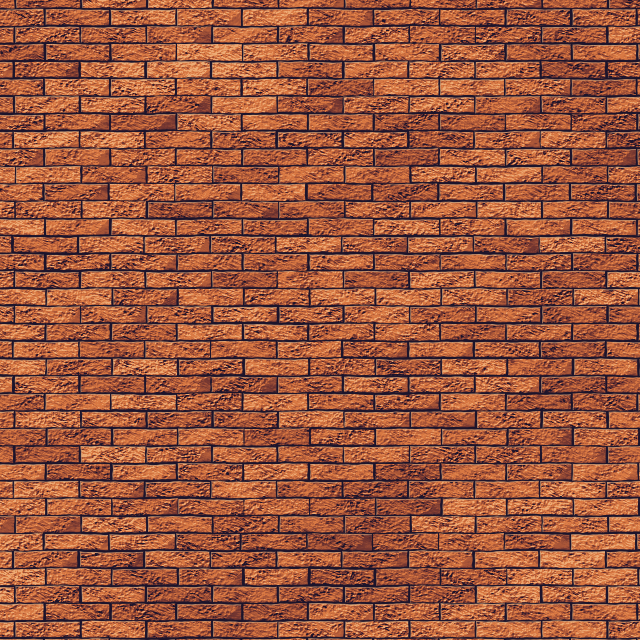
Give the GLSL for this texture, as a WebGL 2 fragment shader.

```glsl
#version 300 es
precision highp float;

uniform vec2 u_resolution;
out vec4 outColor;

const vec2 BRICKS = vec2(9.72, 36.6);      // repeats across and down
const vec2 ORIGIN = vec2(0.0, 0.4948);     // height of one bed joint
const vec2 ROW_SHIFT = vec2(0.21, 0.68);   // head joint phase, even and odd rows
const vec2 JOINT_HALF = vec2(0.00150, 0.00138);
const float LIP_WIDTH = 0.0010;            // sunlit mortar beside the joint
const vec2 GRAIN = vec2(135.0, 190.0);
const vec2 LIGHT_STEP = vec2(-0.0011, 0.0018);
const float RELIEF_GAIN = 1.75;
const float PIT_DEPTH = 0.42;
const float BASE_TONE = 0.52;

const vec3 SHADOW = vec3(0.11, 0.08, 0.17);
const vec3 UMBER = vec3(0.45, 0.21, 0.19);
const vec3 CLAY = vec3(0.67, 0.34, 0.22);
const vec3 ORANGE = vec3(0.85, 0.47, 0.26);
const vec3 SAND = vec3(0.93, 0.67, 0.46);
const vec3 MORTAR = vec3(0.72, 0.56, 0.44);

float hash(vec2 p) {
    vec3 q = fract(p.xyx * vec3(0.1031, 0.1030, 0.0973));
    q += dot(q, q.yzx + 33.33);
    return fract((q.x + q.y) * q.z);
}

vec2 hash2(vec2 p) {
    return vec2(hash(p), hash(p + 71.7));
}

// Distance to the nearest scattered point
float cellular(vec2 p) {
    vec2 cell = floor(p), f = p - cell;
    float nearest = 4.0;
    for (int y = -1; y <= 1; y++) {
        for (int x = -1; x <= 1; x++) {
            vec2 o = vec2(x, y);
            vec2 d = o + hash2(cell + o + 300.0) - f;
            nearest = min(nearest, dot(d, d));
        }
    }
    return sqrt(nearest);
}

// Layered sines in the range -1 to 1
float waves(vec2 p) {
    return 0.5 * sin(p.x + 1.7 * sin(p.y * 0.8))
         + 0.3 * sin(p.y * 1.9 - p.x * 1.3)
         + 0.2 * sin(p.x * 3.1 + p.y * 2.3);
}

// Grain coordinates, sheared and gently warped
vec2 grainSpace(vec2 p) {
    vec2 q = p * GRAIN;
    return q + vec2(0.25 * q.y, 0.0) + 0.35 * sin(q.yx * 0.9 + 2.0 * sin(q * 0.31));
}

// Height of the crumbled clay face
float relief(vec2 p) {
    vec2 q = grainSpace(p);
    return 0.65 * cellular(q) + 0.35 * cellular(q * 1.9 + 17.0);
}

vec3 clayRamp(float tone) {
    vec3 c = mix(SHADOW, UMBER, smoothstep(-0.35, 0.10, tone));
    c = mix(c, CLAY, smoothstep(0.10, 0.40, tone));
    c = mix(c, ORANGE, smoothstep(0.40, 0.68, tone));
    return mix(c, SAND, smoothstep(0.70, 1.0, tone));
}

void main() {
    vec2 p = gl_FragCoord.xy / u_resolution.y;
    float px = 1.0 / u_resolution.y;

    // Running bond with uneven courses
    vec2 grid = (p - ORIGIN) * BRICKS;
    grid.y += 0.035 * waves(p * vec2(34.0, 11.0));
    float row = floor(grid.y);
    grid.x -= mod(row, 2.0) < 0.5 ? ROW_SHIFT.x : ROW_SHIFT.y;
    grid.x += 0.05 * (hash(vec2(row, 9.0) + 50.0) - 0.5);
    vec2 id = vec2(floor(grid.x), row) + 60.0;
    vec2 local = fract(grid);
    vec2 variation = hash2(id);

    // Distances from the four sides, with softly chipped edges
    float chip = 0.0005 * waves(p * vec2(190.0, 210.0) + id);
    vec2 low = local / BRICKS + chip;
    vec2 high = (1.0 - local) / BRICKS + chip;
    vec2 gap = JOINT_HALF * (0.45 + 1.1 * hash2(id + 13.0));
    vec2 inset = min(low, high) - gap;
    float face = min(inset.x, inset.y);

    // Smooth broken ends and uneven roughness
    float slant = local.x - 0.22 * local.y + 0.04 * waves(p * 200.0);
    float brokenEnd = smoothstep(0.0, 0.025, slant - 0.70 - 0.14 * variation.y)
                    * step(0.72, hash(id + 29.0));
    float wear = 0.5 + 0.5 * waves(p * vec2(75.0, 150.0) + 6.0 * variation);
    float roughness = mix(0.45, 1.2, wear) * mix(0.7, 1.2, variation.x);
    roughness *= 1.0 - 0.75 * brokenEnd;

    // Raking light over the face, with dark pits where it crumbles
    float slope = relief(p) - relief(p + LIGHT_STEP);
    float pits = 1.0 - smoothstep(0.12, 0.42, cellular(grainSpace(p) * vec2(0.75, 0.9) + 40.0));
    float tone = BASE_TONE + RELIEF_GAIN * roughness * slope;
    tone -= PIT_DEPTH * pits * roughness * smoothstep(0.3, 0.7, wear);
    tone += 0.34 * (variation.y - 0.5) - 0.26 * (wear - 0.5) - 0.18 * brokenEnd;
    tone += 0.11 * waves(p * 5.0 + 1.0) + 0.05 * waves(p * 19.0);
    tone += 0.28 * (1.0 - smoothstep(0.0, 0.0022, high.y - gap.y));
    tone -= 0.24 * (1.0 - smoothstep(0.0, 0.0025, low.y - gap.y));
    vec3 color = clayRamp(tone);

    // Pale lips catch light on the top and left edges
    vec2 lip = 1.0 - smoothstep(vec2(0.0), vec2(LIP_WIDTH + px), vec2(low.x, high.y) - gap);
    float broken = 0.5 + 0.5 * waves(p * vec2(60.0, 90.0) + id);
    float lit = max(lip.x, lip.y) * smoothstep(0.25, 0.6, 0.6 * hash(id + 41.0) + 0.5 * broken);
    color = mix(color, MORTAR, 0.9 * lit);

    // Deep shadowed joints
    color = mix(SHADOW, color, smoothstep(-0.6 * px, 0.6 * px, face));
    outColor = vec4(color, 1.0);
}
```
